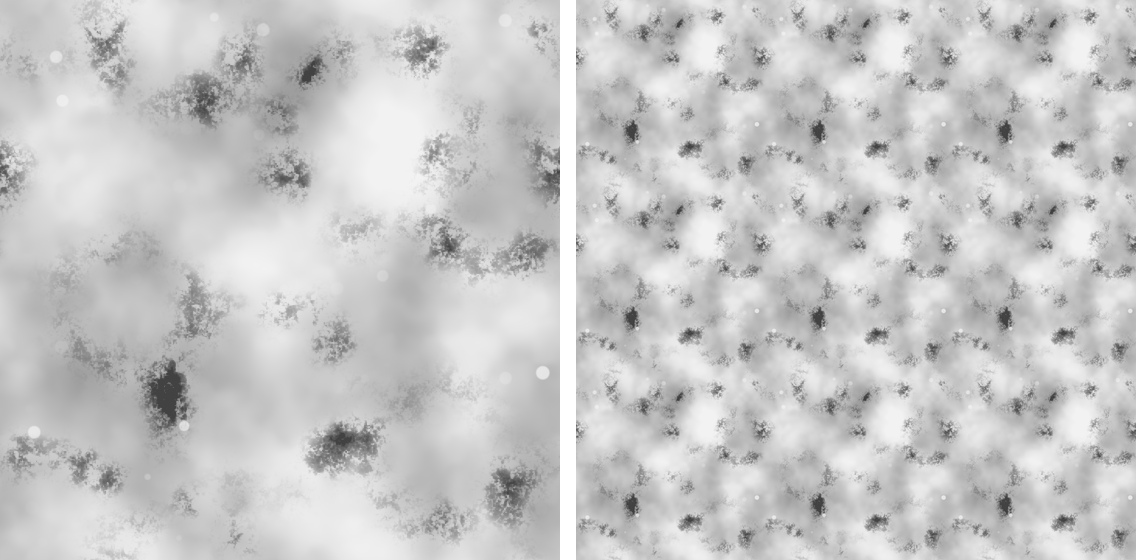
Left, the tile; right, the same tile 3 across and 3 down.
Give the GLSL for this texture, as a Shadertoy shader.

```glsl
// Seamless grey mist with broken rings of crumbly dark clumps and pale discs.

vec3 hash3(vec2 p) {
    vec3 q = fract(vec3(p.xyx) * vec3(0.1031, 0.1030, 0.0973));
    q += dot(q, q.yzx + 33.33);
    return fract((q.xxy + q.yzz) * q.zyx);
}

// Wraps a cell index into 0 .. n-1, safe against rounding at the border
vec2 wrapCell(vec2 cell, float n) {
    return floor(mod(cell + 0.5, n));
}

// Shortest offset between two points on the wrapping canvas
vec2 wrapOffset(vec2 a, vec2 b) {
    return fract(a - b + 0.5) - 0.5;
}

// Smooth cellular noise: random cell values blended by distance, n cells per side
float cellNoise(vec2 uv, float n, float seed) {
    vec2 cell = floor(uv * n), f = uv * n - cell;
    float total = 0.0, weights = 0.0001;
    for (int y = -1; y <= 1; y++)
    for (int x = -1; x <= 1; x++) {
        vec2 o = vec2(x, y);
        vec3 h = hash3(wrapCell(cell + o, n) + seed * 17.0);
        vec2 d = o + 0.2 + 0.6 * h.xy - f;
        float w = max(0.0, 1.0 - dot(d, d) / 1.44);
        w *= w * w;
        total += w * h.z;
        weights += w;
    }
    return total / weights;
}

float layeredNoise(vec2 uv, float n, float gain, float seed) {
    float sum = 0.0, norm = 0.0, amp = 1.0;
    for (int i = 0; i < 4; i++) {
        sum += amp * cellNoise(uv, n, seed + float(i));
        norm += amp;
        amp *= gain;
        n *= 2.0;
    }
    return sum / norm;
}

// x: density of the dark clumps, y: soft glow inside the rings
vec2 clumpRings(vec2 uv) {
    float ink = 0.0, glow = 0.0;
    for (int i = 0; i < 7; i++) {
        float ring = float(i);
        vec3 h = hash3(vec2(ring, 91.0));
        vec2 center = vec2(ring, 3.0 * ring) / 7.0 + 0.1 * h.xy;
        float radius = 0.12 + 0.05 * h.z;
        vec2 d = wrapOffset(uv, center);
        glow += (h.x - 0.4) * exp(-dot(d, d) / 0.010);
        for (int k = 0; k < 14; k++) {
            vec3 c = hash3(vec2(k, ring + 41.0));
            float angle = 6.28319 * (float(k) + 0.7 * c.x) / 14.0;
            vec2 spot = center + radius * (0.9 + 0.2 * c.y) * vec2(cos(angle), sin(angle));
            vec2 e = wrapOffset(uv, spot);
            float size = 0.022 + 0.018 * fract(c.x * 7.0 + c.z * 3.0);
            ink += (0.05 + 0.44 * c.z * c.z * c.z) * exp(-dot(e, e) / (size * size));
        }
    }
    return vec2(ink, glow);
}

// Opacity of scattered round discs, one per cell, most of them faint
float discs(vec2 uv, float n, float seed) {
    vec2 cell = floor(uv * n);
    vec3 h = hash3(wrapCell(cell, n) + seed);
    vec3 look = hash3(wrapCell(cell, n) + seed + 50.0);
    float dist = length(uv * n - cell - 0.2 - 0.6 * h.xy) / n;
    float radius = 0.004 + 0.008 * look.x;
    float body = 1.0 - smoothstep(radius - 0.002, radius + 0.002, dist);
    return body * (0.75 * pow(h.z, 6.0) + 0.08 * look.y);
}

void mainImage(out vec4 fragColor, in vec2 fragCoord) {
    vec2 uv = fragCoord / iResolution.xy;

    // Soft mist
    float mist = layeredNoise(uv, 5.0, 0.5, 31.0);
    float shade = 0.815 + 0.6 * (mist - 0.5);

    // Ragged clumps, eaten away by fine grain
    vec2 warp = vec2(cellNoise(uv, 40.0, 11.0), cellNoise(uv, 40.0, 12.0)) - 0.5;
    vec2 rings = clumpRings(uv + 0.025 * warp);
    float ink = rings.x;
    float grain = layeredNoise(uv, 45.0, 0.95, 21.0) - 0.5;
    float cover = smoothstep(0.0, 1.0, 0.5 + 3.6 * grain + 1.8 * (ink - 0.16));
    float dark = cover * (0.05 * smoothstep(0.02, 0.16, ink) + 0.8 * ink);

    shade += 0.10 * rings.y;
    shade = min(shade, 0.90 + 0.5 * max(shade - 0.90, 0.0));
    shade = max(shade - dark * (1.0 + 1.5 * grain), 0.26);

    // Pale discs
    shade = mix(shade, 0.95, discs(uv, 7.0, 5.0));
    shade = mix(shade, 0.93, 0.5 * discs(uv, 5.0, 73.0));

    fragColor = vec4(vec3(clamp(shade, 0.0, 0.95)), 1.0);
}
```
